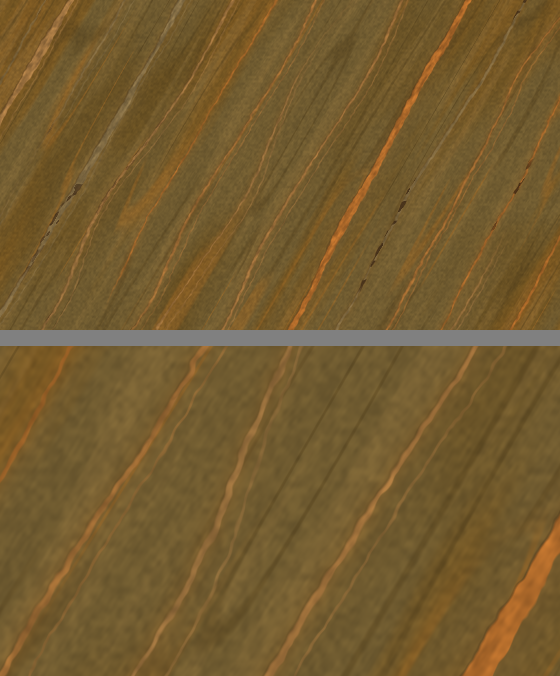
Top: the whole. Bottom: its middle third, enlarged.
Write a WebGL 1 fragment shader that draws this texture.

```glsl
precision highp float;
// Olive-brown polished stone with slanted rust streaks, fine grain and wandering orange veins.
uniform vec2 u_resolution;

const vec3 OLIVE_DARK = vec3(0.405, 0.310, 0.130);
const vec3 OLIVE_GREY = vec3(0.440, 0.360, 0.190);
const vec3 BROWN      = vec3(0.465, 0.337, 0.125);
const vec3 PALE_OLIVE = vec3(0.500, 0.400, 0.215);
const vec3 RUST       = vec3(0.545, 0.365, 0.135);
const vec3 VEIN_ORANGE = vec3(0.710, 0.420, 0.165);
const vec3 VEIN_TAN   = vec3(0.640, 0.465, 0.265);
const vec3 VEIN_GREY  = vec3(0.510, 0.430, 0.280);
const vec3 FLECK_DARK = vec3(0.220, 0.140, 0.065);

const float SLANT = 0.58;         // sideways run per unit of height
const float FLATTEN = 0.865;      // sheared offset to true distance
const float VEIN_START = -0.56;
const float VEIN_SPACING = 0.148;
const float GRAIN_SCALE = 150.0;
const float GRAIN_AMOUNT = 0.105;

float hash(vec2 p) {
  vec3 q = fract(vec3(p.xyx) * 0.1031);
  q += dot(q, q.yzx + 33.33);
  return fract((q.x + q.y) * q.z);
}

float noise(vec2 p) {
  vec2 i = floor(p), f = fract(p);
  f = f * f * (3.0 - 2.0 * f);
  return mix(mix(hash(i), hash(i + vec2(1.0, 0.0)), f.x),
             mix(hash(i + vec2(0.0, 1.0)), hash(i + vec2(1.0)), f.x), f.y);
}

float fbm(vec2 p) {
  float sum = 0.0, amp = 0.533;
  for (int i = 0; i < 4; i++) {
    sum += amp * noise(p);
    p = p * 2.03 + 17.3;
    amp *= 0.5;
  }
  return sum;
}

// Soft mineral bands, drawn out along the slant.
vec3 stoneBody(vec2 s) {
  float cloud = fbm(s * vec2(4.0, 1.6) + 31.0);
  float band = fbm(s * vec2(9.0, 0.9) + 57.0);
  float streak = fbm(s * vec2(34.0, 2.6) + 83.0);
  vec3 c = mix(OLIVE_DARK, OLIVE_GREY, smoothstep(0.32, 0.62, cloud));
  c = mix(c, BROWN, 0.85 * smoothstep(0.46, 0.68, band));
  c = mix(c, RUST, 0.55 * smoothstep(0.54, 0.76, 0.6 * band + 0.4 * streak));
  c = mix(c, PALE_OLIVE, 0.40 * smoothstep(0.52, 0.75, streak));
  return c * (0.95 + 0.10 * streak);
}

// Hair-thin broken lines running between the veins.
vec3 addHairlines(vec3 c, vec2 s, float px) {
  float ridge = abs(noise(s * vec2(17.0, 1.1) + 11.0) - 0.5) / 17.0;
  float line = 1.0 - smoothstep(0.0004, 0.0014 + px, ridge);
  float gaps = smoothstep(0.50, 0.72, noise(s * vec2(6.0, 3.0) + 41.0));
  c = mix(c, RUST * 1.08, 0.55 * line * gaps);
  float crack = abs(noise(s * vec2(23.0, 1.7) + 91.0) - 0.5) / 23.0;
  float dark = 1.0 - smoothstep(0.0003, 0.0012 + px, crack);
  return mix(c, OLIVE_DARK * 0.78, 0.40 * dark * (1.0 - gaps));
}

vec3 addVeins(vec3 c, vec2 s, vec2 p, float px) {
  float ragged = (noise(p * 55.0) - 0.5) * 0.0045 + (noise(p * 120.0) - 0.5) * 0.002;
  float crumbs = noise(s * vec2(130.0, 55.0) + 5.0);
  for (int i = 0; i < 16; i++) {
    float id = float(i);
    float size = hash(vec2(id, 3.7));
    float tint = hash(vec2(id, 9.1));
    float kind = hash(vec2(id, 15.3));
    float center = VEIN_START + (id + 0.75 * hash(vec2(id, 21.9))) * VEIN_SPACING;
    center += (noise(vec2(s.y * 2.6, id * 7.3)) - 0.5) * 0.065;
    center += (noise(vec2(s.y * 9.0, id * 5.1 + 40.0)) - 0.5) * 0.014;
    float offset = (s.x - center) * FLATTEN + ragged;
    float d = abs(offset);

    // Width swells and strength fades along each vein.
    float swell = 0.45 + 1.1 * noise(vec2(s.y * 6.0, id * 3.3 + 80.0));
    float width = mix(0.0017, 0.0110, size * size * size) * swell;
    float present = smoothstep(0.18, 0.48, noise(vec2(s.y * 2.2, id * 9.7 + 120.0)) + 0.55 * size);
    float core = 1.0 - smoothstep(width - px, width + px + 0.0012, d);
    float halo = exp(-d / (0.007 + width * 0.9));

    vec3 ore = mix(VEIN_ORANGE, VEIN_TAN, smoothstep(0.35, 0.85, tint));
    ore = mix(ore, VEIN_GREY, step(0.78, kind));
    ore *= 0.83 + 0.34 * crumbs;
    c = mix(c, mix(RUST, ore, 0.15), 0.42 * halo * present);
    c = mix(c, ore, (0.62 + 0.28 * size) * core * present);

    // A thin companion strand and a darker rim on one side.
    float apart = 0.011 + 0.018 * noise(vec2(s.y * 3.0, id + 160.0));
    float strand = 1.0 - smoothstep(0.0004, 0.0018 + px, abs(offset - apart));
    c = mix(c, ore, 0.38 * strand * present * step(0.4, tint));
    float rim = 1.0 - smoothstep(0.0005, 0.0022 + px, abs(offset + width + 0.001));
    c = mix(c, FLECK_DARK, 0.26 * rim * present * size);

    // Dark mineral flecks clustered inside some veins.
    float cluster = smoothstep(0.56, 0.78, noise(vec2(s.y * 5.0, id * 4.1 + 200.0)));
    float inside = 1.0 - smoothstep(width, width + 0.004, d);
    float fleck = smoothstep(0.50, 0.68, crumbs) * inside * cluster;
    c = mix(c, FLECK_DARK, 0.80 * fleck * step(0.35, kind));
  }
  return c;
}

void main() {
  vec2 p = gl_FragCoord.xy / u_resolution.y;
  float px = 0.6 / u_resolution.y;
  vec2 s = vec2(p.x - SLANT * p.y, p.y);
  vec3 color = addVeins(addHairlines(stoneBody(s), s, px), s, p, px);
  float grain = 0.6 * noise(p * GRAIN_SCALE) + 0.4 * noise(s * vec2(1.7, 0.7) * GRAIN_SCALE + 7.0);
  color *= 1.0 + GRAIN_AMOUNT * 2.0 * (grain - 0.5);
  gl_FragColor = vec4(color, 1.0);
}
```
